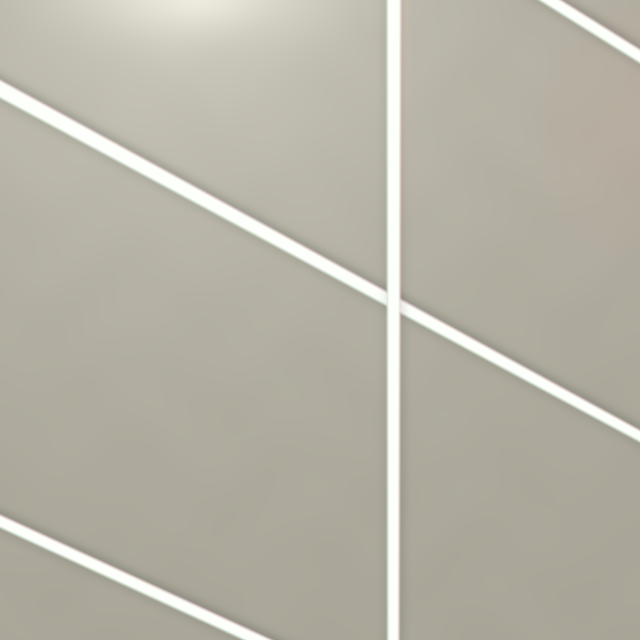
Reproduce this texture procedurally as a Shadertoy shader.

```glsl
// Softly lit warm grey panels divided by bright white seams with tinted edges.

// Paints one seam; side is the signed distance from its centre line.
vec3 paintSeam(vec3 color, float side, float halfWidth, float shadow) {
    float dist = abs(side);
    float blur = max(0.0022, 1.0 / iResolution.y);

    // Soft groove shadow, deeper on the positive side
    float groove = exp(-pow(max(dist - halfWidth, 0.0) / 0.011, 2.0));
    color *= 1.0 - shadow * groove * (side > 0.0 ? 1.0 : 0.5);

    // Pink fringe on the positive side, pale green on the other
    vec3 fringe = side > 0.0 ? vec3(0.94, 0.84, 0.84) : vec3(0.82, 0.90, 0.83);
    float edge = 1.0 - smoothstep(-blur, blur, dist - halfWidth - 0.0015);
    color = mix(color, fringe, 0.8 * edge);

    // White core
    float core = 1.0 - smoothstep(-blur, blur, dist - halfWidth + 0.001);
    return mix(color, vec3(0.99, 1.0, 0.98), core);
}

void mainImage(out vec4 fragColor, in vec2 fragCoord) {
    vec2 uv = fragCoord / iResolution.xy;

    // Panel tone: a lamp above the top edge with a broad falloff
    float lampDist = length((uv - vec2(0.3, 1.0)) * vec2(0.85, 1.0));
    vec2 spot = (uv - vec2(0.3, 1.01)) / vec2(0.19, 0.065);
    vec3 color = vec3(0.647, 0.635, 0.583);
    color += vec3(0.168, 0.170, 0.171) * exp(-2.2 * lampDist);
    color += 0.12 * exp(-dot(spot, spot));

    // Rosy reflection near the right edge
    vec2 rosy = (uv - vec2(0.98, 0.8)) / vec2(0.13, 0.18);
    color += vec3(0.025, 0.0, 0.0) * exp(-dot(rosy, rosy));

    // Faint mottling from layered sines
    float mottle = sin(uv.x * 31.0 + 2.0 * sin(uv.y * 17.0))
                 + sin(uv.y * 43.0 + 2.0 * sin(uv.x * 23.0));
    color += 0.002 * mottle;

    // Three slanted seams, fanning out slightly and thinning to the right
    for (float k = -1.0; k <= 1.0; k++) {
        float slope = 0.5425 + 0.082 * k;
        float height = 0.861 + 0.6755 * k - slope * uv.x;
        float side = (uv.y - height) / sqrt(1.0 + slope * slope);
        float halfWidth = k == 0.0 ? mix(0.0118, 0.0075, uv.x) : 0.0085;
        color = paintSeam(color, side, halfWidth, 0.14);
    }

    // Upright seam, a little wider at the top
    float upright = uv.x - mix(0.6145, 0.6155, uv.y);
    color += vec3(0.07, 0.04, 0.04) * smoothstep(0.4, 1.0, uv.y)
           * exp(-pow((upright - 0.015) / 0.008, 2.0));
    color = paintSeam(color, upright, mix(0.0085, 0.0105, uv.y), 0.09);

    fragColor = vec4(clamp(color, 0.0, 1.0), 1.0);
}
```
